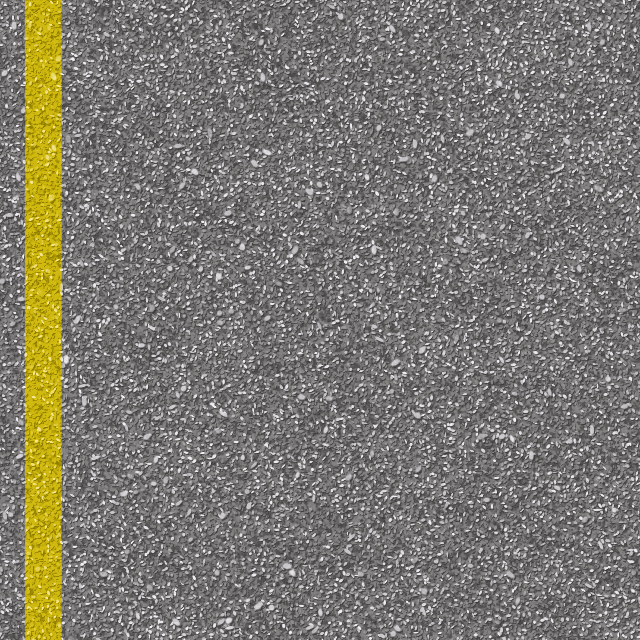
A three.js fragment shader for this texture:

```glsl
varying vec2 vUv;

const vec2 STRIPE_EDGES = vec2(0.0391, 0.0964);
const float EDGE_SOFTNESS = 0.0012;

const vec3 TAR = vec3(0.33, 0.32, 0.32);
const vec3 STONE = vec3(0.52, 0.51, 0.51);
const vec3 GLINT = vec3(0.78, 0.77, 0.785);
const vec3 PAINT_DARK = vec3(0.56, 0.49, 0.0);
const vec3 PAINT = vec3(0.82, 0.73, 0.06);
const vec3 PAINT_LIGHT = vec3(0.95, 0.90, 0.58);

const float GRAIN_SCALE = 230.0;
const float MOTTLE_SCALE = 9.0;
const float DULL_CHIP_SCALE = 165.0;
const float BRIGHT_CHIP_SCALE = 132.0;
const float PEBBLE_SCALE = 72.0;
const vec2 SHADOW_OFFSET = vec2(0.13, -0.2);
const float SHADOW_DEPTH = 0.42;
const float PI = 3.14159;

vec3 hash3(vec2 p) {
  vec3 q = fract(p.xyx * vec3(0.1031, 0.1030, 0.0973));
  q += dot(q, q.yxz + 33.33);
  return fract((q.xxy + q.yzz) * q.zyx);
}

float valueNoise(vec2 p) {
  vec2 cell = floor(p);
  vec2 f = fract(p);
  f = f * f * (3.0 - 2.0 * f);
  float low = mix(hash3(cell).x, hash3(cell + vec2(1.0, 0.0)).x, f.x);
  float high = mix(hash3(cell + vec2(0.0, 1.0)).x, hash3(cell + 1.0).x, f.x);
  return mix(low, high, f.y);
}

float ellipseMask(vec2 p, vec2 radii) {
  return 1.0 - smoothstep(0.6, 1.3, length(p / radii));
}

// Lays randomly turned chips, each with a cast shadow, over the ground tone
float layChips(float ground, vec2 uv, float scale, float coverage, vec2 tones, float seed) {
  vec2 p = uv * scale;
  vec2 home = floor(p);
  float tone = ground;
  for (int y = -1; y <= 1; y++) {
    for (int x = -1; x <= 1; x++) {
      vec2 cell = home + vec2(float(x), float(y));
      vec3 place = hash3(cell + seed);
      vec3 form = hash3(cell + seed + 57.0);
      float present = step(place.z, coverage);
      float angle = form.x * PI;
      float c = cos(angle);
      float s = sin(angle);
      mat2 turn = mat2(c, -s, s, c);
      vec2 radii = mix(vec2(0.30, 0.18), vec2(0.60, 0.34), form.yz);
      vec2 local = p - cell - place.xy;
      float shadow = ellipseMask(turn * (local - SHADOW_OFFSET), radii);
      float chip = ellipseMask(turn * local, radii);
      float chipTone = mix(tones.x, tones.y, fract(form.y * 7.0 + form.z * 5.0));
      tone *= 1.0 - SHADOW_DEPTH * shadow * present;
      tone = mix(tone, chipTone, chip * present);
    }
  }
  return tone;
}

float asphaltTone(vec2 uv) {
  float mottle = valueNoise(uv * MOTTLE_SCALE) * 0.6
               + valueNoise(uv * MOTTLE_SCALE * 3.0 + 17.0) * 0.4 - 0.5;
  float grain = valueNoise(uv * GRAIN_SCALE) * 0.6
              + valueNoise(uv * GRAIN_SCALE * 1.9 + 31.0) * 0.4;
  float tone = 0.43 + 0.28 * (grain - 0.5);
  tone = layChips(tone, uv, DULL_CHIP_SCALE, 0.75, vec2(0.32, 0.66), 11.0);
  tone = layChips(tone, uv, BRIGHT_CHIP_SCALE, 0.72 + 0.25 * mottle, vec2(0.50, 0.95), 203.0);
  tone = layChips(tone, uv, PEBBLE_SCALE, 0.035, vec2(0.68, 0.88), 419.0);
  return tone + 0.16 * (grain - 0.5) + 0.04 * mottle;
}

vec3 threeToneRamp(float tone, vec3 dark, vec3 middle, vec3 light) {
  vec3 color = mix(dark, middle, smoothstep(0.30, 0.54, tone));
  return mix(color, light, smoothstep(0.54, 0.80, tone));
}

void main() {
  float tone = asphaltTone(vUv);

  // Bare road, with extra depth in the gaps and sparkle on the chips
  vec3 road = threeToneRamp(tone, TAR, STONE, GLINT);
  road *= 0.72 + 0.28 * smoothstep(0.12, 0.36, tone);
  road += 0.17 * smoothstep(0.78, 0.98, tone);

  // Painted stripe keeps the relief of the road beneath it
  vec3 paint = threeToneRamp(tone + 0.06, PAINT_DARK, PAINT, PAINT);
  paint = mix(paint, PAINT_LIGHT, smoothstep(0.62, 0.95, tone));

  float stripe = smoothstep(-EDGE_SOFTNESS, EDGE_SOFTNESS, vUv.x - STRIPE_EDGES.x)
               * smoothstep(-EDGE_SOFTNESS, EDGE_SOFTNESS, STRIPE_EDGES.y - vUv.x);
  gl_FragColor = vec4(mix(road, paint, stripe), 1.0);
}
```
